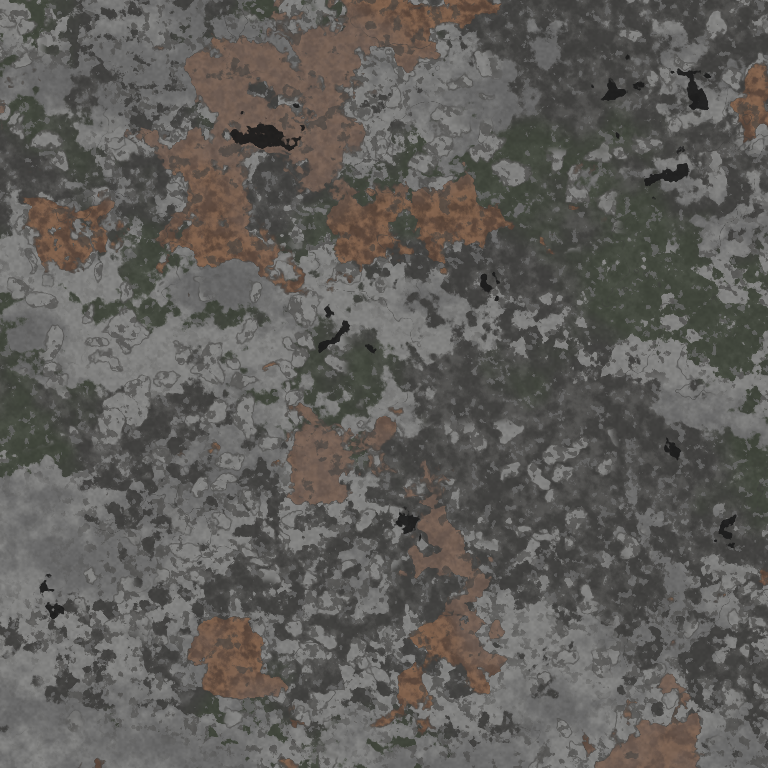
This texture is drawn by a three.js fragment shader. Its source:

```glsl
varying vec2 vUv;

const vec3 PLASTER_DIM = vec3(0.405, 0.405, 0.405);
const vec3 PLASTER_PALE = vec3(0.510, 0.510, 0.505);
const vec3 GRIME_DEEP = vec3(0.245, 0.243, 0.237);
const vec3 GRIME_SOFT = vec3(0.325, 0.322, 0.315);
const vec3 MOSS = vec3(0.235, 0.275, 0.205);
const vec3 RUST_DARK = vec3(0.350, 0.270, 0.225);
const vec3 RUST_PALE = vec3(0.510, 0.385, 0.300);
const vec3 RUST_FADED = vec3(0.445, 0.385, 0.355);
const vec3 HOLE = vec3(0.105, 0.105, 0.105);

const vec2 BAND_SCALE = vec2(2.6, 6.5);
const float CRUST_SCALE = 17.0;
const float GRAIN_SCALE = 62.0;
const float PIT_SCALE = 115.0;
const float RUST_SCALE = 7.0;
const float ROSETTE_SCALE = 30.0;
const float HOLE_SCALE = 6.0;
const float GRIME_LEVEL = 0.445;
const float RUST_LEVEL = 0.635;
const float FINE_CONTRAST = 0.075;

float hash(vec2 p) {
  return fract(sin(dot(p, vec2(127.1, 311.7))) * 43758.5453);
}

float noise(vec2 p) {
  vec2 i = floor(p), f = fract(p);
  f = f * f * (3.0 - 2.0 * f);
  return mix(mix(hash(i), hash(i + vec2(1.0, 0.0)), f.x),
             mix(hash(i + vec2(0.0, 1.0)), hash(i + vec2(1.0)), f.x), f.y);
}

float fbm(vec2 p) {
  float sum = 0.0, amp = 0.52;
  for (int i = 0; i < 5; i++) {
    sum += amp * noise(p);
    p = mat2(1.6, 1.2, -1.2, 1.6) * p + 17.3;
    amp *= 0.5;
  }
  return sum;
}

// Distance to randomly scattered discs, in canvas units
float scatter(vec2 p, float scale, float chance, float radius) {
  vec2 cell = floor(p * scale), f = fract(p * scale);
  float d = 1.0;
  for (int y = -1; y <= 1; y++) {
    for (int x = -1; x <= 1; x++) {
      vec2 o = vec2(float(x), float(y)), id = cell + o;
      vec2 center = o + vec2(hash(id + 3.1), hash(id + 8.7));
      float r = radius * mix(0.4, 1.0, hash(id + 21.4));
      float present = step(hash(id + 41.9), chance);
      d = min(d, mix(1.0, length(f - center) - r, present));
    }
  }
  return d / scale;
}

float inside(float d, float soft) {
  return 1.0 - smoothstep(-soft, soft, d);
}

void main() {
  vec2 p = vUv;
  vec2 wobble = vec2(fbm(p * 28.0 + 5.0), fbm(p * 28.0 + 61.0)) - 0.5;
  float bands = fbm(p * BAND_SCALE + 2.0 + wobble * 0.3);
  float crust = fbm(p * CRUST_SCALE + 11.0);
  float grain = fbm(p * GRAIN_SCALE + 37.0);
  float pits = fbm(p * PIT_SCALE + 71.0);
  float fine = noise(p * 300.0) * 0.6 + noise(p * 170.0 + 9.0) * 0.4 - 0.5;
  float rough = smoothstep(0.40, 0.58, fbm(p * vec2(4.0, 7.0) + 83.0));

  // Plaster, pitted where the surface is rough
  float shade = smoothstep(0.34, 0.66, fbm(p * vec2(7.0, 11.0) + 29.0) + (grain - 0.5) * 0.4);
  vec3 plaster = mix(PLASTER_DIM, PLASTER_PALE, clamp(shade + rough * 0.15, 0.0, 1.0));
  plaster = mix(plaster, GRIME_SOFT, smoothstep(0.56, 0.66, pits) * mix(0.15, 0.85, rough));

  // Banded grime with ragged, speckled borders
  float field = bands + (crust - 0.5) * 0.75 + (grain - 0.5) * mix(0.45, 1.1, rough);
  float grime = inside(field - GRIME_LEVEL, 0.035);
  vec3 dirt = mix(GRIME_DEEP, GRIME_SOFT, smoothstep(0.38, 0.64, grain * 0.6 + pits * 0.4));
  float moss = smoothstep(0.54, 0.68, fbm(p * 5.0 + 97.0));
  dirt = mix(dirt, MOSS, moss * 0.55);
  dirt = mix(dirt, PLASTER_DIM, smoothstep(0.63, 0.70, pits) * 0.8);
  vec3 color = mix(plaster, dirt, grime * 0.95);

  // Pale lichen rosettes with dark rims
  float rosette = scatter(p + wobble * 0.055, ROSETTE_SCALE, 0.45, 0.46);
  float colony = smoothstep(0.49, 0.57, fbm(p * 5.5 + 53.0));
  color = mix(color, GRIME_SOFT, inside(rosette - 0.0025, 0.0015) * colony * 0.8);
  vec3 lichen = mix(PLASTER_PALE, GRIME_SOFT, smoothstep(0.53, 0.63, pits) * 0.8);
  color = mix(color, lichen, inside(rosette, 0.0015) * colony);

  // Rust patches: dark edge, mottled body, some worn to a faded tint
  float rustField = fbm(p * RUST_SCALE + 131.0 + wobble * 0.8) + (crust - 0.5) * 0.35;
  float rust = smoothstep(RUST_LEVEL - 0.012, RUST_LEVEL + 0.012, rustField);
  float rim = inside(abs(rustField - RUST_LEVEL) - 0.008, 0.008);
  vec3 ochre = mix(RUST_DARK, RUST_PALE, smoothstep(0.36, 0.62, pits * 0.65 + grain * 0.35));
  ochre = mix(ochre, RUST_FADED, smoothstep(0.46, 0.60, fbm(p * 3.5 + 149.0)) * 0.65);
  ochre = mix(ochre, GRIME_DEEP, smoothstep(0.62, 0.70, grain) * 0.6);
  color = mix(color, ochre, rust * 0.95);
  color = mix(color, GRIME_DEEP, rim * 0.5);

  // Hairline cracks in scattered areas
  float crack = inside(abs(fbm(p * 9.0 + 173.0) - 0.5) - 0.002, 0.004);
  color = mix(color, GRIME_DEEP, crack * smoothstep(0.52, 0.62, fbm(p * 6.0 + 191.0)) * 0.65);

  // Ragged black holes
  float hole = scatter(p + wobble * 0.13, HOLE_SCALE, 0.22, 0.12);
  color = mix(color, HOLE, inside(hole, 0.002) * 0.92);

  color *= 1.0 + fine * FINE_CONTRAST * 2.0;
  gl_FragColor = vec4(color, 1.0);
}
```
